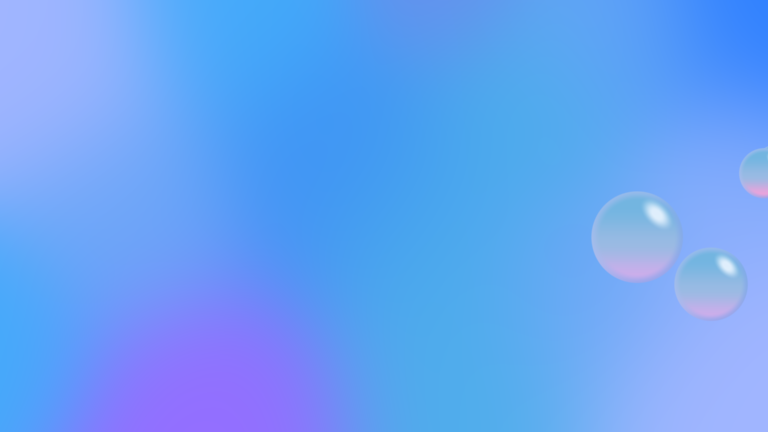
Write a Shadertoy shader that draws this background.

```glsl
// Adds one soft colour to a weighted sum (rgb = colour, a = weight).
void addGlow(inout vec4 sum, vec2 p, vec2 centre, float radius, vec3 colour) {
    vec2 d = (p - centre) / radius;
    float weight = exp(-dot(d, d));
    sum += vec4(colour, 1.0) * weight;
}

// Blends the glows so that their weights always add up to one.
vec3 backdrop(vec2 p) {
    const vec3 lavender = vec3(0.63, 0.71, 1.00);
    const vec3 azure    = vec3(0.26, 0.67, 0.98);
    const vec3 cobalt   = vec3(0.24, 0.57, 0.96);
    const vec3 royal    = vec3(0.18, 0.50, 1.00);
    const vec3 teal     = vec3(0.30, 0.68, 0.92);
    const vec3 violet   = vec3(0.58, 0.43, 1.00);
    const vec3 slate    = vec3(0.41, 0.56, 0.93);
    const vec3 sky      = vec3(0.42, 0.65, 0.97);
    vec4 sum = vec4(1e-6);

    // Left side
    addGlow(sum, p, vec2(0.10, 0.85), 0.27, lavender);
    addGlow(sum, p, vec2(0.56, 0.97), 0.24, azure);
    addGlow(sum, p, vec2(0.30, 0.50), 0.24, sky);
    addGlow(sum, p, vec2(-0.04, 0.20), 0.23, azure);
    addGlow(sum, p, vec2(0.49, 0.02), 0.28, violet);

    // Middle
    addGlow(sum, p, vec2(0.79, 0.62), 0.28, cobalt);
    addGlow(sum, p, vec2(1.02, 1.03), 0.18, slate);
    addGlow(sum, p, vec2(1.23, 0.75), 0.26, teal);
    addGlow(sum, p, vec2(1.01, 0.42), 0.25, teal);
    addGlow(sum, p, vec2(1.10, 0.08), 0.27, teal);

    // Right side
    addGlow(sum, p, vec2(1.74, 0.95), 0.27, royal);
    addGlow(sum, p, vec2(1.42, 0.93), 0.20, sky);
    addGlow(sum, p, vec2(1.68, 0.58), 0.22, mix(sky, lavender, 0.6));
    addGlow(sum, p, vec2(1.36, 0.36), 0.22, sky);
    addGlow(sum, p, vec2(1.66, 0.10), 0.32, lavender);
    return sum.rgb / sum.a;
}

// Tilted oval glint, brightest at its centre.
float glint(vec2 q, vec2 centre, vec2 size) {
    vec2 d = q - centre;
    vec2 tilted = vec2(d.x - d.y, d.x + d.y) * 0.7071 / size;
    return 1.0 - smoothstep(0.25, 1.15, length(tilted));
}

// Paints a glassy bubble over the given colour.
vec3 bubble(vec3 base, vec2 p, vec2 centre, float radius, vec3 foot, float pixel) {
    vec2 q = (p - centre) / radius;
    float dist = length(q);
    float mask = 1.0 - smoothstep(-pixel, pixel, (dist - 1.0) * radius);

    // Blue top fading to a pink foot
    vec3 body = mix(foot, vec3(0.60, 0.73, 0.89), smoothstep(-0.9, -0.1, q.y));
    body = mix(body, vec3(0.45, 0.71, 0.88), smoothstep(-0.2, 0.7, q.y));

    // Pale rim on the left, blue shade on the lower right
    float rim = smoothstep(0.80, 1.0, dist);
    float side = smoothstep(-0.6, 0.8, dot(q, vec2(0.8, -0.6)));
    vec3 rimColour = mix(vec3(0.66, 0.74, 0.94), vec3(0.50, 0.64, 0.92), side);
    body = mix(body, rimColour, rim * 0.65);

    body = mix(body, vec3(0.92, 0.96, 1.0), 0.9 * glint(q, vec2(0.43, 0.50), vec2(0.40, 0.23)));
    return mix(base, body, mask);
}

void mainImage(out vec4 fragColor, in vec2 fragCoord) {
    vec2 p = fragCoord / iResolution.y;
    float pixel = 1.0 / iResolution.y;
    const vec3 lilac = vec3(0.80, 0.68, 0.92);
    const vec3 rose  = vec3(0.92, 0.64, 0.86);

    vec3 colour = backdrop(p);
    colour = bubble(colour, p, vec2(1.787, 0.637), 0.026, lilac, pixel);
    colour = bubble(colour, p, vec2(1.769, 0.599), 0.058, rose, pixel);
    colour = bubble(colour, p, vec2(1.475, 0.451), 0.106, lilac, pixel);
    colour = bubble(colour, p, vec2(1.646, 0.342), 0.085, lilac, pixel);
    fragColor = vec4(colour, 1.0);
}
```
